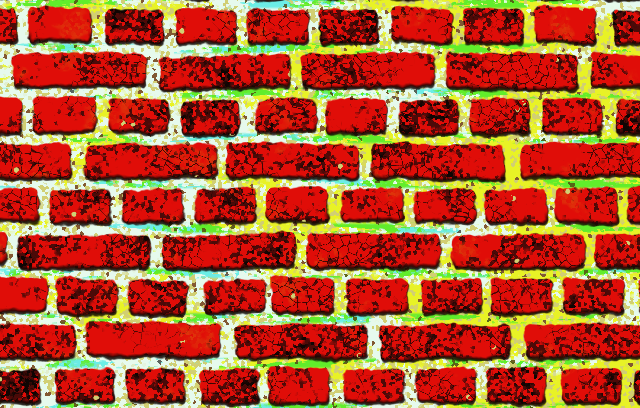
This texture is drawn by a WebGL 1 fragment shader. Its source:

```glsl
precision highp float;
uniform vec2 u_resolution;

// Layout, in units of one course height
const float COURSES = 9.07;
const float TOP_MARGIN = 0.074;
const float HEADER_PITCH = 1.615;
const float JOINT = 0.29;
const float BRICK_HEIGHT = 0.755;
const float CORNER = 0.11;
const float ROUGHNESS = 0.045;
const vec2 SHADOW_SHIFT = vec2(0.025, 0.05);

// Surface wear
const float GRAIN_SCALE = 14.0;
const float CRACK_SCALE = 4.5;
const float SOOT_LEVEL = 0.3;

const vec3 RED = vec3(0.88, 0.05, 0.03);
const vec3 ORANGE = vec3(0.87, 0.21, 0.04);
const vec3 SOOT = vec3(0.30, 0.04, 0.03);
const vec3 BLACK = vec3(0.06, 0.02, 0.01);
const vec3 PALE = vec3(0.90, 0.98, 0.93);
const vec3 YELLOW = vec3(0.91, 0.95, 0.15);
const vec3 KHAKI = vec3(0.82, 0.81, 0.45);
const vec3 GREEN = vec3(0.38, 0.93, 0.17);
const vec3 CYAN = vec3(0.42, 0.93, 0.90);

vec2 hash2(vec2 p) {
  p = vec2(dot(p, vec2(127.1, 311.7)), dot(p, vec2(269.5, 183.3)));
  return fract(sin(p) * 43758.5);
}

// Cellular noise: nearest distance, second distance, cell value
vec3 cells(vec2 p) {
  vec2 base = floor(p);
  vec3 result = vec3(8.0, 8.0, 0.0);
  for (int j = -1; j <= 1; j++) {
    for (int i = -1; i <= 1; i++) {
      vec2 cell = base + vec2(float(i), float(j));
      vec2 rnd = hash2(cell);
      float dist = length(cell + rnd - p);
      if (dist < result.x) {
        result = vec3(dist, result.x, fract(rnd.x * 7.3 + rnd.y * 5.1));
      } else {
        result.y = min(result.y, dist);
      }
    }
  }
  return result;
}

// Layered sines, about -1 to 1
float drift(vec2 p) {
  float sum = 0.0;
  float amp = 0.55;
  for (int i = 0; i < 4; i++) {
    sum += amp * sin(p.x + 1.3 * sin(p.y)) * cos(p.y - 0.8 * sin(p.x * 0.7));
    p = mat2(1.2, 1.6, -1.6, 1.2) * p + 1.7;
    amp *= 0.6;
  }
  return sum;
}

float roundBox(vec2 p, vec2 halfSize) {
  vec2 d = abs(p) - halfSize + CORNER;
  return length(max(d, 0.0)) + min(max(d.x, d.y), 0.0) - CORNER;
}

// Start of the first brick in a course
float courseOffset(float pair, float stretcher) {
  float swing = sin(0.5 * pair);
  float header = 0.5 + 0.63 * swing * swing;
  return mix(header, 0.09 + 1.56 * mod(pair, 2.0) + 0.055 * pair, stretcher);
}

vec3 brickColor(vec2 q, vec2 local, float d, vec2 rnd, float stretcher, vec3 grain, vec3 crack) {
  float dirt = grain.z - 0.5 + 0.5 * drift(q * 2.3);
  dirt += (rnd.y - 0.45) * mix(0.75, 0.35, stretcher);
  vec3 color = mix(RED, ORANGE, smoothstep(0.3, 0.6, drift(q * 1.7 + 9.0)) * grain.z);
  color = mix(color, SOOT, smoothstep(SOOT_LEVEL - 0.1, SOOT_LEVEL + 0.12, dirt));
  color = mix(color, BLACK, smoothstep(0.6, 0.85, dirt));

  // Cracks, shaded lower rim and pale chips
  float split = 1.0 - smoothstep(0.02, 0.09, crack.y - crack.x);
  color = mix(color, BLACK, 0.8 * split * smoothstep(-0.05, 0.25, drift(q * 1.4 + 4.0)));
  float rim = smoothstep(-0.09, 0.0, d) * smoothstep(0.1, 0.32, local.y);
  color = mix(color, BLACK, 0.85 * rim);
  float chip = step(0.985, crack.z) * (1.0 - smoothstep(0.2, 0.32, crack.x));
  return mix(color, KHAKI, chip * step(0.3, grain.z));
}

vec3 mortarColor(vec2 q, vec3 grain) {
  float across = q.x / COURSES - 0.7;
  float warmth = 0.7 * drift(q * vec2(0.8, 1.9) + 3.0) + 0.3 * across;
  warmth += 0.5 * (grain.z - 0.5);
  float yellowed = smoothstep(-0.06, 0.14, warmth);
  vec3 color = mix(PALE, YELLOW, yellowed);
  color = mix(color, KHAKI, smoothstep(0.68, 0.76, fract(grain.z * 3.7 + 0.2)));

  // Damp streaks along the bed joints
  float bed = 1.0 - smoothstep(0.06, 0.15, abs(fract(q.y + 0.5) - 0.5));
  float streak = drift(q * vec2(1.3, 7.0) + 6.0) + 0.35 * (grain.z - 0.5);
  vec3 damp = mix(CYAN, GREEN, smoothstep(-0.25, 0.0, warmth));
  color = mix(color, damp, bed * smoothstep(0.12, 0.3, streak));
  return mix(color, SOOT, 0.6 * step(0.965, grain.z));
}

void main() {
  float pixel = COURSES / u_resolution.y;
  vec2 q = gl_FragCoord.xy * pixel;
  q.y = COURSES - q.y - TOP_MARGIN;
  vec3 grain = cells(q * GRAIN_SCALE);
  vec3 crack = cells(q * CRACK_SCALE + 0.12 * drift(q * 9.0));

  // Alternate header and stretcher courses
  vec2 wall = q + vec2(0.0, 0.045 * drift(q * 0.7));
  float course = floor(wall.y);
  float stretcher = mod(course, 2.0);
  float pitch = HEADER_PITCH * (1.0 + stretcher);
  float x = wall.x - courseOffset(floor(course * 0.5), stretcher);
  float column = floor(x / pitch);
  vec2 rnd = hash2(vec2(column, course) + 17.0);

  // Uneven brick outline
  vec2 local = vec2(x - (column + 0.5) * pitch, wall.y - course - 0.5);
  local -= (rnd - 0.5) * vec2(0.13, 0.05);
  local.y += local.x * (rnd.x - 0.5) * 0.05;
  vec2 halfSize = 0.5 * vec2(pitch - JOINT, BRICK_HEIGHT) - vec2(0.05, 0.03) * (rnd.yx - 0.5);
  float rough = ROUGHNESS * (drift(q * 4.0) + crack.x - 0.45);
  float d = roundBox(local, halfSize) + rough;
  float shadow = roundBox(local - SHADOW_SHIFT, halfSize) + rough;

  vec3 color = mortarColor(q, grain);
  color = mix(color, BLACK, 0.85 * (1.0 - smoothstep(-0.03, 0.02, shadow)));
  vec3 brick = brickColor(q, local, d, rnd, stretcher, grain, crack);
  color = mix(brick, color, smoothstep(-pixel, pixel, d));
  gl_FragColor = vec4(color, 1.0);
}
```
